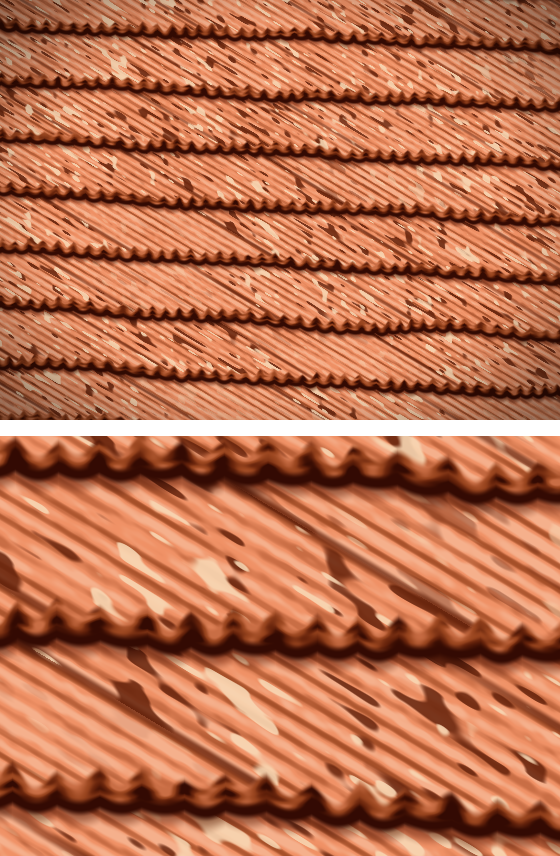
Top: the whole. Bottom: its middle third, enlarged.
Write a Shadertoy shader that draws this texture.

```glsl
const float COURSE_HEIGHT = 0.1355;
const float RIDGE_WIDTH = 0.0315;
const float RIDGE_SLOPE = 0.6;
const float LIP_HEIGHT = 0.027;
const float TILE_RIDGES = 10.0;

const vec3 CREAM = vec3(0.97, 0.84, 0.70);
const vec3 PALE = vec3(0.96, 0.69, 0.55);
const vec3 ORANGE = vec3(0.94, 0.57, 0.40);
const vec3 CLAY = vec3(0.79, 0.43, 0.27);
const vec3 RUST = vec3(0.60, 0.27, 0.12);
const vec3 UMBER = vec3(0.39, 0.13, 0.04);
const vec3 SHADOW = vec3(0.20, 0.04, 0.01);

float hash(vec2 p) {
    vec3 q = fract(p.xyx * 0.1031);
    q += dot(q, q.yzx + 33.33);
    return fract((q.x + q.y) * q.z);
}

float noise(vec2 p) {
    vec2 cell = floor(p), f = fract(p);
    f = f * f * (3.0 - 2.0 * f);
    float low = mix(hash(cell), hash(cell + vec2(1, 0)), f.x);
    float high = mix(hash(cell + vec2(0, 1)), hash(cell + vec2(1, 1)), f.x);
    return mix(low, high, f.y);
}

// Ridge number; ridges descend towards the right
float ridgePhase(vec2 p) {
    return (p.x + p.y / RIDGE_SLOPE) / RIDGE_WIDTH;
}

float ridgeCrown(float phase) {
    return 0.5 - 0.5 * cos(6.28319 * phase);
}

// Sagging lower line of a course
float courseLine(float course, float x) {
    float sag = noise(vec2(x * 4.0 + course * 7.3, course * 3.1 + 20.0)) - 0.5;
    float bend = noise(vec2(x * 12.0, course * 5.7 + 50.0)) - 0.5;
    return COURSE_HEIGHT * course - 0.007 - 0.05 * x + 0.024 * sag + 0.006 * bend;
}

// Ridge number where the surface rolls over into the lip
float lipPhase(float course, float x) {
    return ridgePhase(vec2(x, courseLine(course, x) + LIP_HEIGHT));
}

// Scalloped lower edge
float lipEdge(float course, float x) {
    float phase = lipPhase(course, x);
    float drop = 0.6 + 0.8 * hash(vec2(floor(phase), course + 30.0));
    return courseLine(course, x) - 0.005 * drop * sqrt(ridgeCrown(phase));
}

vec3 surfaceColor(vec2 p, float course) {
    float phase = ridgePhase(p);
    float crown = ridgeCrown(phase);
    float tile = (phase + TILE_RIDGES * hash(vec2(course, 4.0))) / TILE_RIDGES;
    float grime = hash(vec2(floor(tile) + 40.0, course + 9.0));
    vec2 along = vec2(phase, p.x);

    // Ridges with weathered streaks
    float streak = noise(along * vec2(2.7, 16.0) + course * 13.0);
    float grain = noise(along * vec2(4.5, 110.0) + 7.0);
    float light = 0.42 * crown + 0.38 * streak + 0.22 * grain + 0.08 * (0.5 - grime);
    vec3 color = mix(CLAY, ORANGE, smoothstep(0.18, 0.48, light));
    color = mix(color, PALE, smoothstep(0.48, 0.78, light));

    // Grooves and joints between tiles
    float wear = noise(along * vec2(0.8, 9.0) + 31.0);
    float groove = 1.0 - smoothstep(0.0, 0.3, crown);
    color = mix(color, RUST, groove * smoothstep(0.2, 0.8, wear) * 0.75);
    float joint = 0.5 - abs(fract(tile) - 0.5);
    color = mix(color, UMBER, (1.0 - smoothstep(0.005, 0.035, joint)) * (0.35 + 0.5 * wear));

    // Dark pits and cream lichen
    float amount = smoothstep(0.05, 0.35, grime);
    float patches = noise(p * 11.0 + 60.0);
    float pits = noise(along * vec2(2.1, 38.0) + 90.0) + 0.22 * (patches - 0.5);
    color = mix(color, UMBER, smoothstep(0.74, 0.88, pits) * amount * 0.85);
    float lichen = noise(along * vec2(2.3, 44.0) + 140.0) - 0.25 * (patches - 0.5);
    return mix(color, CREAM, smoothstep(0.76, 0.88, lichen) * (0.2 + 0.7 * amount));
}

// Rounded ridge ends with dark gaps
vec3 lipColor(float height, float phase, float course) {
    float bump = ridgeCrown(phase);
    float stain = noise(vec2(phase * 2.5, height * 190.0 + course * 17.0));
    float t = height / LIP_HEIGHT;
    float light = 0.55 * t + 0.45 * bump + 0.6 * (stain - 0.5);
    vec3 color = mix(SHADOW, UMBER, smoothstep(0.05, 0.3, light));
    color = mix(color, RUST, smoothstep(0.25, 0.55, light));
    color = mix(color, CLAY, smoothstep(0.5, 0.85, light));
    return mix(SHADOW, color, smoothstep(0.0, 0.25, t));
}

void mainImage(out vec4 fragColor, in vec2 fragCoord) {
    vec2 p = fragCoord / iResolution.y;

    // Find the visible course and the edge overhanging it
    float course = -1.0, lower = -1.0, upper = 2.0;
    for (float k = -1.0; k < 10.0; k++) {
        float edge = lipEdge(k, p.x);
        if (p.y < edge) { upper = edge; break; }
        course = k;
        lower = edge;
    }

    float height = p.y - lower;
    float phase = lipPhase(course, p.x);
    float rim = LIP_HEIGHT * (0.7 + 0.35 * noise(vec2(phase * 1.7, course + 70.0)));
    rim -= 0.007 * ridgeCrown(phase);
    vec3 color = surfaceColor(p, course);
    color = mix(lipColor(height, phase, course), color, smoothstep(rim - 0.004, rim + 0.004, height));

    // Shade beneath the overhang
    float gap = upper - p.y;
    color = mix(color, color * vec3(0.65, 0.52, 0.45), 1.0 - smoothstep(0.006, 0.020, gap));
    color = mix(SHADOW, color, smoothstep(0.003, 0.009, gap));

    // Darkened corners
    float corner = length(fragCoord / iResolution.xy - 0.5);
    color *= 1.0 - 0.4 * smoothstep(0.40, 0.74, corner);
    fragColor = vec4(color, 1.0);
}
```
